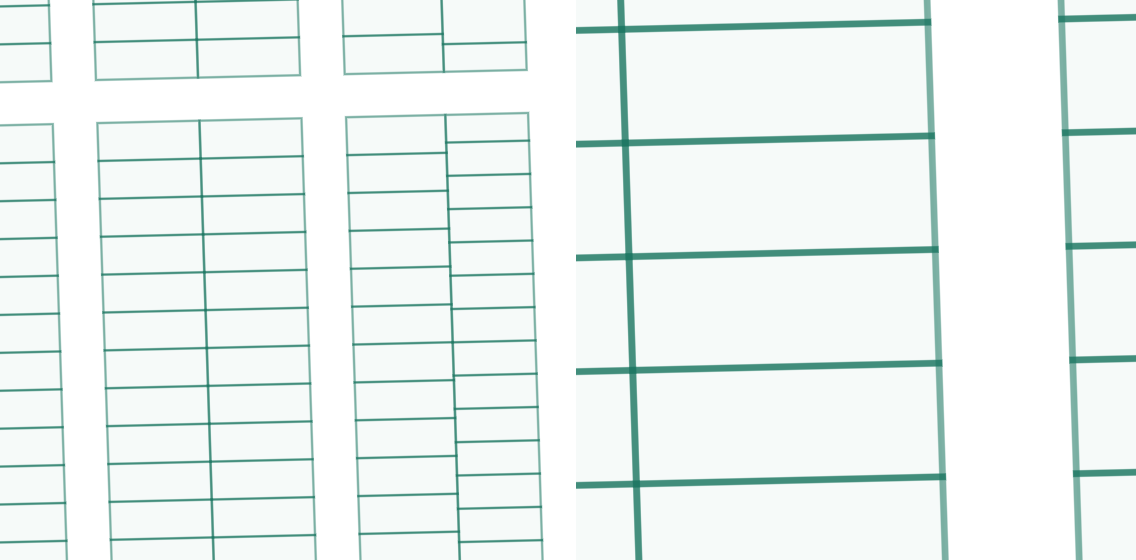
Left, the full canvas; right, a detail of the centre.
Write a Shadertoy shader that draws this pattern.

```glsl
// Tilted blocks of paired ledger columns, outlined and ruled in green on white.
// A sheared plane is mirrored about a horizontal gap; each column is a box distance
// with repeated row rules, so shared column edges darken where strokes overlap.

const vec3 PAPER = vec3(1.0);
const vec3 FILL  = vec3(0.963, 0.981, 0.975);
const vec3 INK   = vec3(0.12, 0.47, 0.39);

const vec2  SHEAR        = vec2(0.0325, 0.0235); // lean of verticals, rise of rows
const float BLOCK_START  = 0.1667;
const float BLOCK_PITCH  = 0.4445;
const float COLUMN_WIDTH = 0.1824;
const vec2  LAST_WIDTHS  = vec2(0.1773, 0.1479); // columns of the rightmost block
const float GAP_CENTER   = 0.1854;
const float GAP_HALF     = 0.0385;
const float ROW_PITCH    = 0.0677;
const float TIGHT_PITCH  = 0.0595;               // rows of the last column
const float TIGHT_FIRST  = 0.0494;               // its shorter end row
const float HALF_LINE    = 0.0020;
const float EDGE_ALPHA   = 0.58;
const float RULE_ALPHA   = 0.84;
const int   LAST_COLUMN  = 3;

float coverage(float dist, float soft) {
    return 1.0 - smoothstep(-soft, soft, dist);
}

// Left edge and width of a column; two columns make a block.
vec2 columnSpan(int i) {
    float block = floor(float(i) * 0.5);
    float side = float(i) - 2.0 * block;
    bool narrow = block > 0.5;
    float inner = narrow ? LAST_WIDTHS.x : COLUMN_WIDTH;
    float width = narrow && side > 0.5 ? LAST_WIDTHS.y : inner;
    return vec2(BLOCK_START + block * BLOCK_PITCH + side * inner, width);
}

// Distance to the nearest row rule, measured away from the gap.
float ruleDistance(float depth, bool tight, bool above) {
    float pitch = tight ? TIGHT_PITCH : ROW_PITCH;
    float first = tight ? TIGHT_FIRST : ROW_PITCH;
    float row = max(round((depth - first) / pitch), 0.0);
    if (tight && above) row = 0.0; // one tall cell beyond the end row
    return abs(depth - first - row * pitch);
}

void mainImage(out vec4 fragColor, in vec2 fragCoord) {
    vec2 p = fragCoord / iResolution.y;
    p.y = 1.0 - p.y;
    float soft = 0.9 / iResolution.y;

    // Sheared coordinates, mirrored about the gap
    vec2 q = p + vec2(-SHEAR.x * p.y, SHEAR.y * p.x);
    bool above = q.y < GAP_CENTER;
    float depth = abs(q.y - GAP_CENTER) - GAP_HALF;

    vec3 color = PAPER;
    float clear = 1.0; // part left free of ink
    for (int i = -2; i <= LAST_COLUMN; i++) {
        vec2 span = columnSpan(i);
        float halfWidth = 0.5 * span.y;
        float box = max(abs(q.x - span.x - halfWidth) - halfWidth, -depth);
        float rule = max(ruleDistance(depth, i == LAST_COLUMN, above), box);

        color = mix(color, FILL, coverage(box, soft));
        clear *= 1.0 - EDGE_ALPHA * coverage(abs(box) - HALF_LINE, soft);
        clear *= 1.0 - RULE_ALPHA * coverage(rule - HALF_LINE, soft);
    }

    fragColor = vec4(mix(INK, color, clear), 1.0);
}
```
